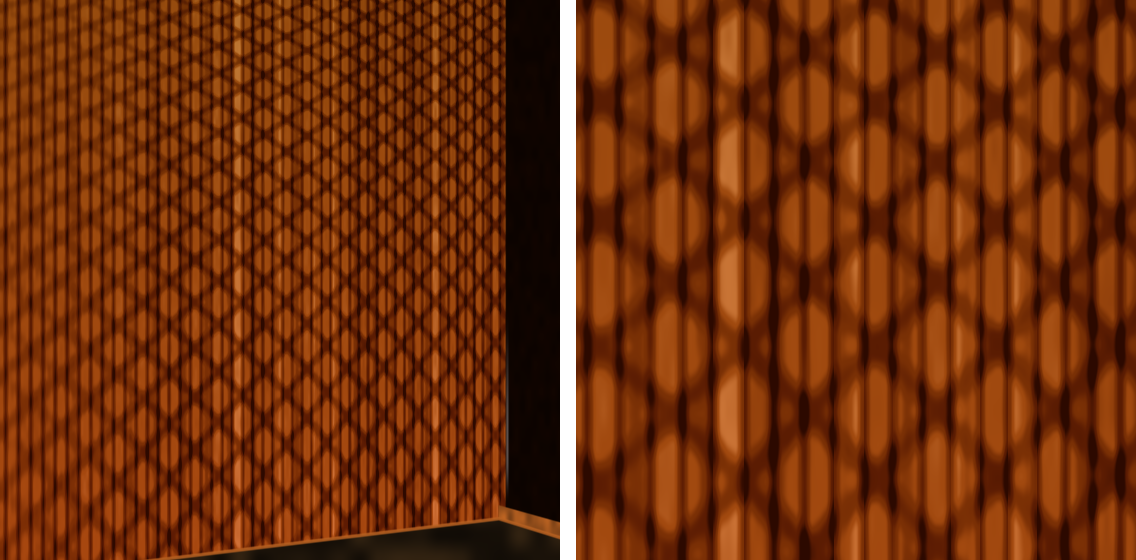
Left: the whole. Right: its middle third, enlarged.
This pattern is drawn by a WebGL 1 fragment shader. Its source:

```glsl
precision highp float;
// A wall of vertical timber slats under the soft shadow of a hexagonal lattice,
// with a dark side panel and a low ledge. Perspective comes from integrating a
// varying spacing into a phase; three line families in phase space cast the shadow.

uniform vec2 u_resolution;

// Slats: phase = density * x + growth * x^2
const float SLAT_DENSITY = 44.0;
const float SLAT_GROWTH = 12.8;
const float SLAT_OFFSET = 0.54;
const float GROOVE_WIDTH = 0.29;
const float GROOVE_DEPTH = 0.46;

// Lattice: spacing changes linearly, so its phase is a logarithm
const float COLUMN_SHRINK = 0.625;
const float COLUMN_RATE = 0.035;
const float ROW_GROWTH = 1.683;
const float ROW_RATE = 0.068;
const float ROW_PIVOT = 9.0;
const float ROW_TILT = 0.15;
const float DIAGONAL_WIDTH = 0.23;
const float UPRIGHT_WIDTH = 0.24;
const float SHADOW_DEPTH = 0.54;

// Room edges
const float WALL_RIGHT = 0.903;
const float LEDGE_START = 0.28;
const float LEDGE_SLOPE = 0.1207;

// Timber tones from groove to highlight
const vec3 GROOVE = vec3(0.17, 0.035, 0.0);
const vec3 SHADE = vec3(0.35, 0.11, 0.01);
const vec3 TIMBER = vec3(0.47, 0.19, 0.02);
const vec3 LIT = vec3(0.62, 0.29, 0.06);
const vec3 GLINT = vec3(0.78, 0.46, 0.22);
const vec3 PANEL = vec3(0.055, 0.015, 0.0);
const vec3 STONE = vec3(0.13, 0.09, 0.045);
const vec3 TRIM = vec3(0.72, 0.38, 0.13);

float hash(vec2 p) {
  vec3 q = fract(vec3(p.xyx) * 0.1031);
  q += dot(q, q.yzx + 33.33);
  return fract((q.x + q.y) * q.z);
}

float noise(vec2 p) {
  vec2 i = floor(p), f = fract(p);
  f = f * f * (3.0 - 2.0 * f);
  return mix(mix(hash(i), hash(i + vec2(1.0, 0.0)), f.x),
             mix(hash(i + vec2(0.0, 1.0)), hash(i + 1.0), f.x), f.y);
}

// Soft line at every whole value of the phase
float softLine(float phase, float halfWidth) {
  return 1.0 - smoothstep(0.0, halfWidth, abs(fract(phase + 0.5) - 0.5));
}

float latticeShadow(vec2 uv) {
  float column = -log(1.0 - COLUMN_SHRINK * uv.x) / COLUMN_RATE;
  float row = log(1.0 + ROW_GROWTH * (1.0 - uv.y)) / ROW_RATE;
  row = ROW_PIVOT + (row - ROW_PIVOT) * (1.0 + ROW_TILT * (uv.x - 0.48));

  // The shadow blurs and fades towards the left, most of all at the top
  float focus = smoothstep(-0.08, 0.36, uv.x - 0.12 * uv.y);
  float width = DIAGONAL_WIDTH + 0.1 * (1.0 - focus);
  float rising = softLine(row + 0.5 * column, width) * mix(0.6, 1.0, focus);
  float falling = softLine(row - 0.5 * column, width) * mix(0.3, 1.0, focus);
  float upright = softLine(column + 0.5, UPRIGHT_WIDTH) * 0.5 * focus;
  float open = (1.0 - 0.85 * rising) * (1.0 - 0.85 * falling) * (1.0 - upright);
  return (1.0 - open) * mix(0.65, 1.0, focus);
}

vec3 timberTone(float level) {
  vec3 tone = mix(GROOVE, SHADE, smoothstep(0.0, 0.3, level));
  tone = mix(tone, TIMBER, smoothstep(0.3, 0.55, level));
  tone = mix(tone, LIT, smoothstep(0.55, 0.8, level));
  return mix(tone, GLINT, smoothstep(0.8, 1.08, level));
}

vec3 slatWall(vec2 uv) {
  float phase = SLAT_DENSITY * uv.x + SLAT_GROWTH * uv.x * uv.x + SLAT_OFFSET;
  float slat = floor(phase);
  float groove = softLine(phase, GROOVE_WIDTH);
  float shine = hash(vec2(slat, 7.0));
  float grain = noise(vec2(phase * 4.0, uv.y * 45.0)) - 0.5;
  float patchy = noise(vec2(slat * 3.7, uv.y * 9.0)) - 0.5;

  float level = 0.83 + 0.16 * (shine - 0.5) + 0.12 * step(0.86, shine);
  level += 0.1 * grain + 0.1 * patchy - 0.1 * uv.y * smoothstep(0.4, 0.9, uv.x);
  level -= SHADOW_DEPTH * latticeShadow(uv) + GROOVE_DEPTH * groove;
  level -= 0.1 * (1.0 - smoothstep(0.0, 0.3, uv.x));
  vec3 tone = timberTone(level);
  return tone * mix(vec3(1.06, 0.96, 1.0), vec3(0.95, 1.02, 0.9), uv.y);
}

void main() {
  vec2 uv = gl_FragCoord.xy / u_resolution;
  float soft = max(0.002, 1.0 / min(u_resolution.x, u_resolution.y));
  float fleck = noise(uv * vec2(90.0, 40.0));

  // Wall, then the side panel with a faint pale seam
  vec3 color = slatWall(uv);
  vec3 panel = PANEL * (0.75 + 0.5 * fleck);
  color = mix(color, panel, smoothstep(-soft, soft, uv.x - WALL_RIGHT));
  float seam = smoothstep(0.1, 0.18, uv.y) * (1.0 - smoothstep(0.22, 0.45, uv.y));
  color += 0.3 * seam * (1.0 - smoothstep(0.0, 2.0 * soft, abs(uv.x - 0.906)));

  // Ledge: rises to the corner, then falls away as a lit band
  float corner = uv.x - 0.89;
  float band = 0.098 - 0.28 * corner;
  float edge = min(LEDGE_SLOPE * (uv.x - LEDGE_START), 0.074 - 0.31 * corner);
  float inBand = smoothstep(-soft, soft, band - uv.y) * smoothstep(-soft, soft, corner);
  color = mix(color, TRIM * (0.65 + 0.4 * fleck), inBand);
  vec3 stone = STONE * (0.45 + 1.1 * noise(uv * vec2(28.0, 22.0)));
  color = mix(color, stone, smoothstep(-soft, soft, edge - uv.y));
  float trim = 1.0 - smoothstep(0.001, 0.001 + 2.0 * soft, abs(uv.y - edge));
  color = mix(color, TRIM, 0.85 * trim);

  gl_FragColor = vec4(clamp(color, 0.0, 1.0), 1.0);
}
```
